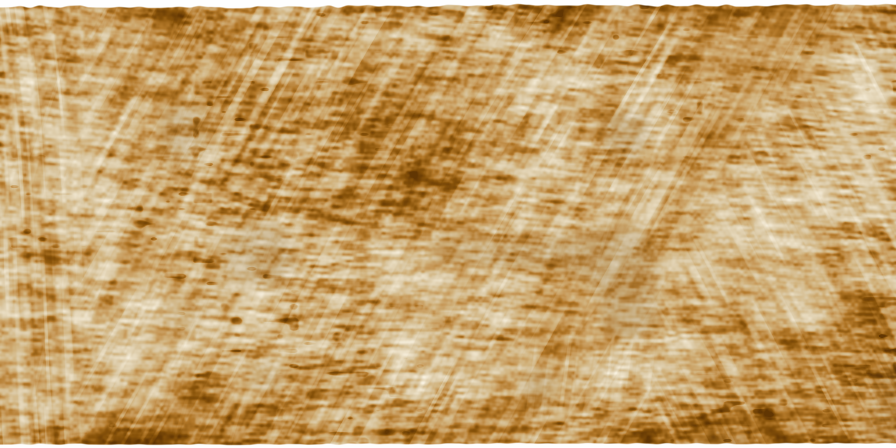
Give the GLSL for this texture, as a Shadertoy shader.

```glsl
const int TONES = 7;
const vec3 PALETTE[TONES] = vec3[TONES](
    vec3(0.38, 0.21, 0.01), vec3(0.54, 0.33, 0.04), vec3(0.70, 0.47, 0.16),
    vec3(0.78, 0.60, 0.35), vec3(0.82, 0.70, 0.49), vec3(0.86, 0.79, 0.65),
    vec3(0.97, 0.94, 0.87));
const float STOPS[TONES] = float[TONES](-3.2, -2.05, -1.17, -0.48, 0.21, 1.04, 2.5);
const vec3 PAPER = vec3(0.995);
const vec3 STAIN = vec3(0.50, 0.38, 0.22);

const vec2 BLOTCH_SCALE = vec2(4.0, 5.0);
const vec2 MID_GRAIN = vec2(9.0, 40.0);
const vec2 FINE_GRAIN = vec2(17.0, 82.0);
const vec2 HAIR_GRAIN = vec2(36.0, 130.0);
const vec2 SLASH_GRAIN = vec2(9.0, 75.0);
const float GRAIN_TILT = 0.10;
const float SLASH_ANGLE = 1.06;
const float STEEP_ANGLE = 1.27;
const float LEFT_ANGLE = 1.65;
const float RIGHT_ANGLE = 2.07;
const float TUFT_ANGLE = 1.42;
const float SCRATCH_GAIN = 1.05;
const float BASE_TONE = -0.42;
const float MARGIN_TOP = 0.986;
const float MARGIN_BOTTOM = 0.009;

float hash(vec2 p) {
    return fract(sin(dot(p, vec2(127.1, 311.7))) * 43758.5453);
}

float noise(vec2 p) {
    vec2 i = floor(p), f = fract(p);
    f = f * f * (3.0 - 2.0 * f);
    return mix(mix(hash(i), hash(i + vec2(1, 0)), f.x),
               mix(hash(i + vec2(0, 1)), hash(i + vec2(1, 1)), f.x), f.y);
}

float signedNoise(vec2 p) {
    return 2.0 * noise(p) - 1.0;
}

// Distance along and across a direction
vec2 turned(vec2 p, float angle) {
    vec2 along = vec2(cos(angle), sin(angle));
    return vec2(dot(p, along), dot(p, vec2(-along.y, along.x)));
}

// Long thin marks running along one angle, in two widths
float scratches(vec2 p, float angle, float seed) {
    vec2 q = turned(p, angle);
    q.y += 0.02 * signedNoise(p * 1.5 + seed);
    float wide = smoothstep(0.60, 0.92, noise(q * vec2(3.5, 46.0) + seed));
    float thin = smoothstep(0.52, 0.90, noise(q * vec2(5.0, 95.0) + seed * 2.0));
    float broken = 0.4 + 0.6 * noise(q * vec2(40.0, 60.0));
    return (wide + thin) * broken;
}

// Piecewise colour ramp over a roughly normal tone
vec3 woodColor(float tone) {
    vec3 color = PALETTE[0];
    for (int i = 1; i < TONES; i++) {
        float t = (tone - STOPS[i - 1]) / (STOPS[i] - STOPS[i - 1]);
        color = mix(color, PALETTE[i], clamp(t, 0.0, 1.0));
    }
    return color;
}

void mainImage(out vec4 fragColor, in vec2 fragCoord) {
    vec2 p = fragCoord / iResolution.y;
    p.x *= 2.0 * iResolution.y / iResolution.x;
    float pixel = 1.0 / iResolution.y;

    // Horizontal fibres, tilted more toward the top
    vec2 g = p;
    g.y += GRAIN_TILT * p.x * p.y + 0.008 * signedNoise(p * vec2(3.0, 4.0));
    float grain = 0.48 * signedNoise(g * MID_GRAIN)
                + 0.95 * signedNoise(g * FINE_GRAIN + 17.0)
                + 0.85 * signedNoise(g * HAIR_GRAIN + 41.0);

    // Scraped areas, each with its own direction
    float bandAxis = p.x - 1.25 - 0.75 * (p.y - 0.22);
    float band = smoothstep(0.20, 0.04, abs(bandAxis + 0.03));
    float left = smoothstep(0.24, 0.12, p.x);
    float right = smoothstep(0.02, 0.18, bandAxis) * smoothstep(1.35, 1.55, p.x);
    float middle = (1.0 - left) * (1.0 - right);
    float slash = middle * (0.4 + 0.8 * noise(p * vec2(3.0, 2.0) + 9.0));
    float tuft = smoothstep(0.30, 0.16, p.y) * smoothstep(0.05, 0.10, p.y)
               * smoothstep(0.20, 0.10, abs(p.x - 1.32));
    float marks = slash * scratches(p, SLASH_ANGLE, 3.0)
                + 0.25 * middle * scratches(p, STEEP_ANGLE, 15.0)
                + left * scratches(p, LEFT_ANGLE, 31.0)
                + 0.4 * left * scratches(p, STEEP_ANGLE, 37.0)
                + right * 0.8 * scratches(p, RIGHT_ANGLE, 53.0)
                + tuft * 0.9 * scratches(p, TUFT_ANGLE, 71.0);
    float hatch = middle * signedNoise(turned(p, SLASH_ANGLE) * SLASH_GRAIN + 29.0)
                + right * signedNoise(turned(p, RIGHT_ANGLE) * SLASH_GRAIN + 47.0)
                + left * signedNoise(turned(p, LEFT_ANGLE) * SLASH_GRAIN + 59.0);

    // Broad light and dark patches, calmer inside the diagonal band
    float blotch = 0.95 * signedNoise(p * BLOTCH_SCALE + 5.0)
                 + 0.65 * signedNoise(p * BLOTCH_SCALE * vec2(2.2, 2.6) + 23.0);
    float roughness = 0.6 + 0.7 * noise(p * vec2(3.0, 5.0) + 61.0);
    float tone = BASE_TONE + blotch * (1.0 - 0.6 * band) - 0.2 * band
               + (grain * roughness + 0.65 * hatch) * (1.0 - 0.35 * band)
               + SCRATCH_GAIN * marks + 0.2 * left
               + 0.45 * signedNoise(p * 125.0);

    // Worn dark borders and scattered pits
    float edge = smoothstep(0.90, 0.98, p.y) + smoothstep(0.16, 0.03, p.y);
    tone -= edge * (0.5 + 0.9 * noise(p * vec2(5.0, 45.0) + 83.0));
    float pits = smoothstep(0.80, 0.94, noise(p * vec2(32.0, 60.0) + 97.0));
    tone -= 1.3 * pits * smoothstep(0.45, 0.75, noise(p * 4.0 + 13.0));
    tone = min(tone, mix(tone, 1.0, 0.25));

    vec3 color = woodColor(tone);
    float stain = smoothstep(0.78, 0.97, noise(p * vec2(5.0, 7.0) + 111.0));
    color = mix(color, STAIN, 0.15 * stain);

    // Ragged pale margins above and below
    float ragged = 0.004 * signedNoise(vec2(p.x * 6.0, 7.0))
                 + 0.003 * signedNoise(vec2(p.x * 45.0, 19.0));
    float margin = smoothstep(-pixel, pixel, p.y - MARGIN_TOP - ragged)
                 + smoothstep(-pixel, pixel, MARGIN_BOTTOM + 0.5 * ragged - p.y);
    fragColor = vec4(mix(color, PAPER, clamp(margin, 0.0, 1.0)), 1.0);
}
```
